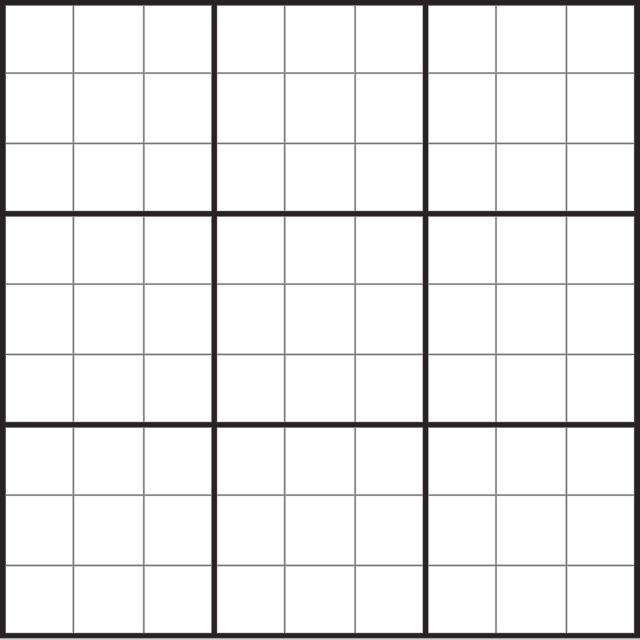
This pattern is drawn by a WebGL 2 fragment shader. Its source:

```glsl
#version 300 es
precision highp float;
// Draws a nine by nine puzzle grid: thin cell lines inside heavy three by three boxes.

uniform vec2 u_resolution;
out vec4 outColor;

// Layout, in canvas units
const float CELLS = 9.0;
const float CELLS_PER_BOX = 3.0;
const vec2 GRID_ORIGIN = vec2(0.0046, 0.0066);
const vec2 CELL_SIZE = vec2(0.11006, 0.1099);
const float HEAVY_WIDTH = 0.0088;
const float THIN_WIDTH = 0.0025;
const float EDGE_SOFTNESS = 0.0014;
const float FOOT_HEIGHT = 0.0028;

// Colours
const vec3 PAPER = vec3(1.0);
const vec3 INK = vec3(0.155, 0.135, 0.145);
const vec3 FOOT = vec3(0.82);
const float THIN_STRENGTH = 0.65;

// Distance on each axis to the nearest line that repeats every "period" cells.
vec2 lineDistance(vec2 cell, float period) {
    vec2 phase = cell / period;
    return abs(phase - round(phase)) * period * CELL_SIZE;
}

// Smooth coverage of a line, joined over both axes.
float lineCoverage(vec2 dist, float width, float softness) {
    float halfWidth = 0.5 * width;
    float nearest = min(dist.x, dist.y);
    return 1.0 - smoothstep(halfWidth - softness, halfWidth + softness, nearest);
}

void main() {
    vec2 uv = gl_FragCoord.xy / u_resolution;
    float pixel = 1.0 / min(u_resolution.x, u_resolution.y);
    float softness = max(EDGE_SOFTNESS, 0.6 * pixel);

    // Clamping carries the outer frame out to the canvas edge.
    vec2 cell = clamp((uv - GRID_ORIGIN) / CELL_SIZE, 0.0, CELLS);

    float thin = THIN_STRENGTH * lineCoverage(lineDistance(cell, 1.0), THIN_WIDTH, softness);
    float heavy = lineCoverage(lineDistance(cell, CELLS_PER_BOX), HEAVY_WIDTH, softness);
    vec3 color = mix(PAPER, INK, max(thin, heavy));

    // Pale strip below the frame
    float foot = 1.0 - smoothstep(FOOT_HEIGHT - softness, FOOT_HEIGHT + softness, uv.y);
    color = mix(color, FOOT, foot);

    outColor = vec4(color, 1.0);
}
```
